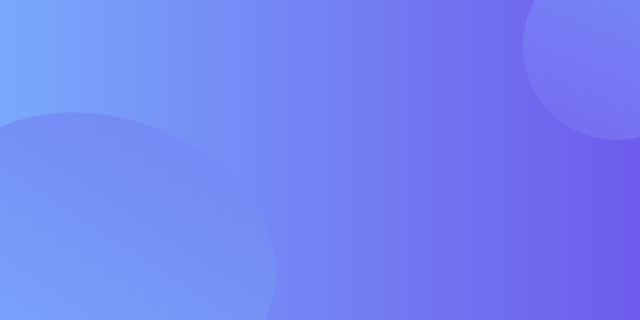
Reproduce this background procedurally as a Shadertoy shader.

```glsl
// Signed distance to an ellipse, first-order accurate near its edge
float ellipseDistance(vec2 p, vec2 radii) {
    float k = length(p / radii);
    return k * (k - 1.0) / max(length(p / (radii * radii)), 1e-4);
}

vec2 rotate(vec2 p, float angle) {
    float c = cos(angle), s = sin(angle);
    return vec2(c * p.x + s * p.y, c * p.y - s * p.x);
}

// Antialiased coverage of a shape
float fill(float distanceToEdge, float pixel) {
    return 1.0 - smoothstep(-pixel, pixel, distanceToEdge);
}

void mainImage(out vec4 fragColor, in vec2 fragCoord) {
    vec2 p = fragCoord / iResolution.y;
    float pixel = 0.75 / iResolution.y;

    // Backdrop from sky blue to violet
    float across = fragCoord.x / iResolution.x;
    vec3 color = mix(vec3(0.475, 0.66, 0.985), vec3(0.43, 0.36, 0.925), across);

    // Tilted ellipse, lighter toward the lower left corner
    float ellipse = ellipseDistance(rotate(p - vec2(0.321, 0.219), -0.316), vec2(0.553, 0.414));
    float ellipseShade = clamp((p.x * 0.65 + p.y) / 0.9, 0.0, 1.0);
    vec3 ellipseColor = mix(vec3(0.47, 0.63, 0.98), vec3(0.455, 0.54, 0.955), ellipseShade);
    color = mix(color, ellipseColor, fill(ellipse, pixel));

    // Disc, bluer toward the upper right corner
    float disc = length(p - vec2(1.927, 0.856)) - 0.293;
    float discShade = clamp((p.y - 0.57 + 0.4 * (p.x - 1.93)) / 0.46, 0.0, 1.0);
    vec3 discColor = mix(vec3(0.467, 0.44, 0.945), vec3(0.455, 0.515, 0.97), discShade);
    color = mix(color, discColor, fill(disc, pixel));

    fragColor = vec4(color, 1.0);
}
```
